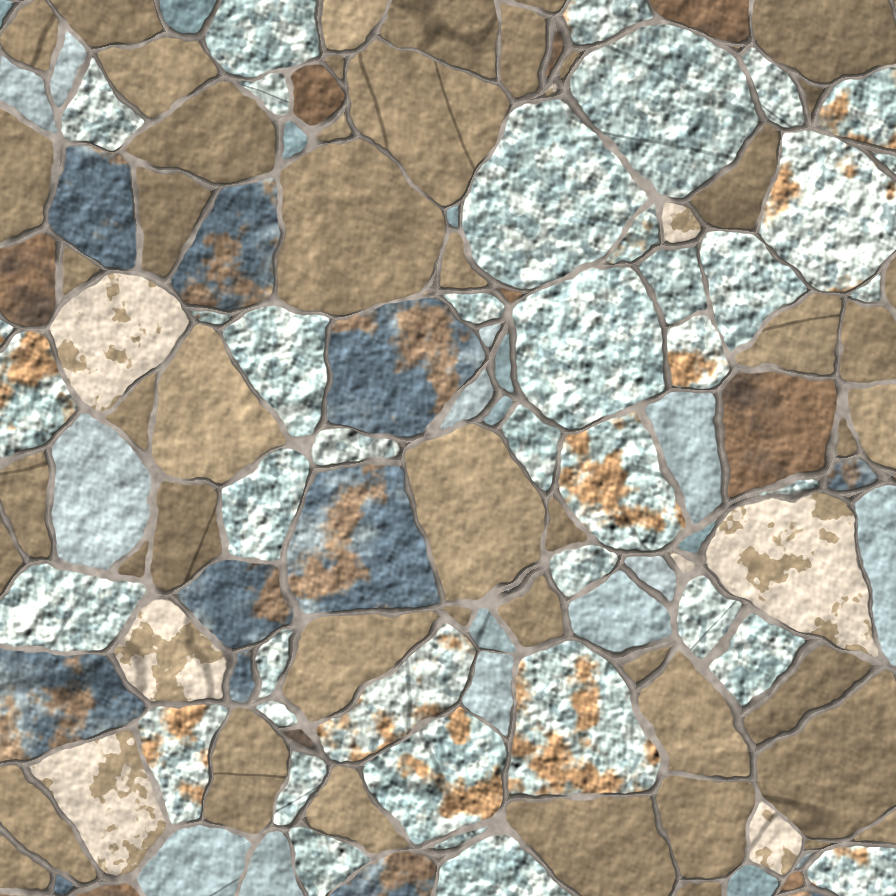
Give the GLSL for this texture, as a Shadertoy shader.

```glsl
// Irregular flagstone wall: tan sandstone, pale green granite and blue slate.
// A weighted (power) Voronoi diagram gives large slabs with small filler stones;
// each stone picks a rock kind, shaded with layered noise and a lit relief.

const float GRID = 14.0;                 // stone sites per canvas height
const vec2 TO_LIGHT = vec2(-0.55, 0.83);

const vec3 MORTAR = vec3(0.68, 0.64, 0.60);
const vec3 SHADOW = vec3(0.17, 0.165, 0.15);
const vec3 TAN_LIGHT = vec3(0.69, 0.61, 0.49);
const vec3 TAN_DARK = vec3(0.56, 0.49, 0.39);
const vec3 BROWN = vec3(0.56, 0.45, 0.35);
const vec3 UMBER = vec3(0.36, 0.31, 0.27);
const vec3 TEAL = vec3(0.62, 0.72, 0.71);
const vec3 PALE = vec3(0.83, 0.86, 0.82);
const vec3 SLATE = vec3(0.52, 0.61, 0.62);
const vec3 SILVER = vec3(0.72, 0.77, 0.77);
const vec3 DEEP_BLUE = vec3(0.38, 0.44, 0.48);
const vec3 CREAM = vec3(0.90, 0.84, 0.76);
const vec3 RUST = vec3(0.70, 0.50, 0.32);

struct Stone { vec2 id; vec2 outward; float edge; };

vec3 hash3(vec2 p) {
    vec3 q = fract(p.xyx * vec3(0.1031, 0.1030, 0.0973));
    q += dot(q, q.yxz + 33.33);
    return fract((q.xxy + q.yzz) * q.zyx);
}

float noise(vec2 p) {
    vec2 i = floor(p), f = fract(p);
    f = f * f * (3.0 - 2.0 * f);
    float low = mix(hash3(i).x, hash3(i + vec2(1, 0)).x, f.x);
    float high = mix(hash3(i + vec2(0, 1)).x, hash3(i + vec2(1, 1)).x, f.x);
    return mix(low, high, f.y);
}

float fbm(vec2 p, int octaves) {
    float sum = 0.0, total = 0.0, amp = 0.5;
    for (int i = 0; i < octaves; i++) {
        sum += amp * noise(p);
        total += amp;
        p = mat2(0.8, 0.6, -0.6, 0.8) * p * 2.03 + 11.7;
        amp *= 0.55;
    }
    return sum / total;
}

vec2 wobble(vec2 p) { return vec2(noise(p), noise(p + 57.3)) - 0.5; }

float smoothMin(float a, float b, float k) {
    float h = max(k - abs(a - b), 0.0) / k;
    return min(a, b) - 0.25 * h * h * k;
}

// Site position in xy, power weight in z; heavy sites become big slabs
vec3 site(vec2 cell) {
    vec3 h = hash3(cell + 71.0);
    return vec3(cell + h.xy, 2.2 * smoothstep(0.4, 1.0, h.z));
}

float power(vec2 p, vec3 s) { return dot(p - s.xy, p - s.xy) - s.z; }

Stone findStone(vec2 p) {
    vec2 cell = floor(p), id = cell;
    float best = 1e5, nearest = 1e5, edge = 1.0;
    for (int k = 0; k < 49; k++) {
        vec2 c = cell + vec2(k % 7 - 3, k / 7 - 3);
        float d = power(p, site(c));
        if (d < best) { best = d; id = c; }
    }
    vec3 own = site(id);
    vec2 outward = vec2(0, 1);
    for (int k = 0; k < 49; k++) {
        vec2 c = cell + vec2(k % 7 - 3, k / 7 - 3);
        if (c == id) continue;
        vec3 other = site(c);
        vec2 gap = other.xy - own.xy;
        float d = 0.5 * (power(p, other) - best) / max(length(gap), 0.01);
        if (d < nearest) { nearest = d; outward = normalize(gap); }
        edge = smoothMin(edge, d, 0.09);
    }
    return Stone(id, outward, edge);
}

// Lit slope of a noise height field
float relief(vec2 p, float freq) {
    vec2 q = p * freq;
    return fbm(q, 3) - fbm(q + 0.28 * TO_LIGHT, 3);
}

vec3 rockColor(vec2 uv, vec2 id) {
    vec3 h = hash3(id + 19.0), g = hash3(id + 143.0);
    float kind = h.x, angle = 6.2832 * g.x;
    vec2 p = uv + 7.0 * g.yz;
    vec2 q = mat2(cos(angle), sin(angle), -sin(angle), cos(angle)) * p;
    float blotch = fbm(p * 16.0, 4);
    float grain = fbm(p * 130.0, 2) - 0.5;
    float layers = fbm(q * vec2(6.0, 42.0), 3) - 0.5;
    float rough = 0.7, rust = 0.0;
    vec3 col;
    if (kind < 0.36) {                   // layered sandstone
        col = mix(TAN_DARK, TAN_LIGHT, h.y) * (1.0 + 0.28 * layers);
    } else if (kind < 0.43) {            // stained brown stone
        col = mix(BROWN, UMBER, smoothstep(0.45, 0.72, blotch));
        rough = 1.1;
    } else if (kind < 0.71) {            // rough granite
        col = mix(TEAL, PALE, 0.25 + 0.75 * h.y);
        col = mix(col, PALE * 1.08, smoothstep(0.48, 0.66, fbm(p * 50.0, 3)));
        col = mix(col, SLATE * 0.9, 0.6 * smoothstep(0.56, 0.70, fbm(p * 75.0 + 31.0, 2)));
        rough = 2.3;
        rust = 0.8 * step(0.62, g.z);
    } else if (kind < 0.88) {            // smooth blue-grey slab
        col = mix(SLATE, SILVER, smoothstep(0.1, 0.8, h.y)) * (1.0 + 0.22 * layers);
        rough = 1.0;
    } else if (kind < 0.925) {           // dark weathered slate
        col = mix(DEEP_BLUE, SILVER * 0.85, smoothstep(0.48, 0.75, blotch));
        rough = 1.6;
        rust = 0.6;
    } else {                             // cream face with flaked patches
        float flake = fbm(p * 28.0, 4) + 0.3 * grain;
        col = mix(CREAM, TAN_LIGHT * 0.95, smoothstep(0.53, 0.60, flake));
    }
    float stain = smoothstep(0.52, 0.68, fbm(p * 24.0 + 9.0, 4));
    col = mix(col, RUST, rust * stain);

    // Relief, fine grain and occasional split lines
    col *= 1.0 + rough * relief(p, 62.0) + 0.22 * grain + 0.16 * (blotch - 0.5);
    float split = abs(noise(q * vec2(3.0, 11.0)) + 0.06 * blotch - 0.5);
    col *= 1.0 - 0.3 * step(0.6, g.y) * (1.0 - smoothstep(0.004, 0.022, split));
    return col * (0.94 + 0.14 * h.z);
}

void mainImage(out vec4 fragColor, in vec2 fragCoord) {
    vec2 uv = fragCoord / iResolution.y;
    float pixel = GRID / iResolution.y;

    // Bent and chipped stone outlines
    vec2 p = uv * GRID + 0.7 * wobble(uv * 5.0) + 0.13 * wobble(uv * 38.0);
    Stone stone = findStone(p);
    float inset = 0.025 + 0.045 * hash3(stone.id + 5.0).y;
    float chips = 0.05 * (fbm(uv * 95.0, 2) - 0.5);
    float d = stone.edge - inset + chips;
    float facing = dot(stone.outward, TO_LIGHT);

    // Worn rim: bright towards the light, dim on the far side
    vec3 rock = rockColor(uv, stone.id);
    rock *= 1.0 + (0.12 * facing - 0.05) * exp(-max(d, 0.0) * 16.0);

    // Sandy mortar with a thin broken shadow beside the stone
    vec3 joint = MORTAR * (0.82 + 0.36 * fbm(uv * 120.0, 2));
    float shade = smoothstep(0.25, 0.6, noise(uv * 26.0)) * (0.65 - 0.4 * facing);
    joint = mix(joint, SHADOW, clamp(shade, 0.0, 1.0) * exp(min(d, 0.0) * 18.0));

    vec3 col = mix(joint, rock, smoothstep(-pixel, pixel, d));
    fragColor = vec4(clamp(col, 0.0, 1.0), 1.0);
}
```
